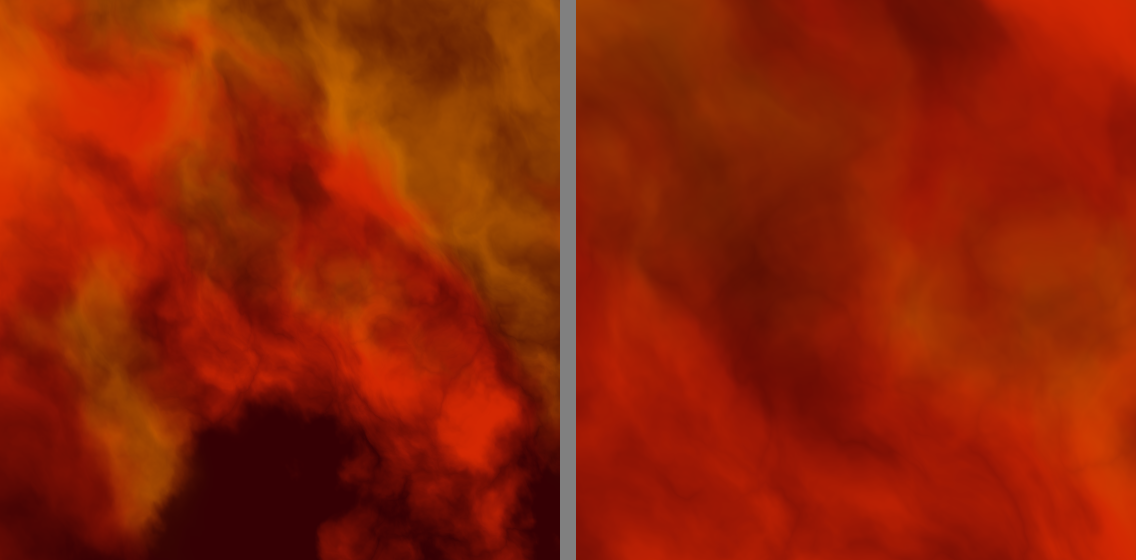
Left, the full canvas; right, a detail of the centre.
Give the GLSL for this texture, as a Shadertoy shader.

```glsl
// Draws billowing fiery smoke: scarlet and ochre clouds drifting over a dark maroon hollow.

// Red smoke, dark to bright
const vec3 ABYSS   = vec3(0.21, 0.00, 0.015);
const vec3 MAROON  = vec3(0.40, 0.04, 0.015);
const vec3 CRIMSON = vec3(0.58, 0.08, 0.02);
const vec3 SCARLET = vec3(0.83, 0.155, 0.01);

// Ochre smoke, dark to bright
const vec3 UMBER = vec3(0.23, 0.04, 0.01);
const vec3 RUST  = vec3(0.41, 0.13, 0.01);
const vec3 OCHRE = vec3(0.56, 0.25, 0.01);
const vec3 AMBER = vec3(0.78, 0.40, 0.00);

const vec3 GLOW = vec3(0.95, 0.42, 0.00);

const vec2 DRIFT = vec2(0.42, -0.908);   // direction of the streaks
const vec2 SMOKE_SCALE = vec2(5.6, 3.6); // frequency across and along the drift
const float WARP = 0.20;                 // bending of the large shapes
const float SWIRL = 0.75;                // folding of the smoke itself
const float CONTRAST = 0.85;             // light and dark within the smoke
const float CREASE = 0.18;               // depth of the thin folds
const float BILLOW_SCALE = 8.0;          // frequency of the round puffs
const float BILLOW = 0.75;               // depth of the round puffs
const int OCTAVES = 6;

vec2 hash22(vec2 p) {
    vec3 q = fract(p.xyx * vec3(0.1031, 0.1030, 0.0973));
    q += dot(q, q.yzx + 33.33);
    return fract((q.xx + q.yz) * q.zy);
}

// Gradient noise, about -0.7 to 0.7
float noise(vec2 p) {
    vec2 i = floor(p), f = p - i;
    vec2 u = f * f * f * (f * (f * 6.0 - 15.0) + 10.0);
    vec4 g;
    for (int k = 0; k < 4; k++) {
        vec2 o = vec2(k & 1, k >> 1);
        g[k] = dot(hash22(i + o + 50.0) * 2.0 - 1.0, f - o);
    }
    return mix(mix(g.x, g.y, u.x), mix(g.z, g.w, u.x), u.y);
}

float fbm(vec2 p) {
    const mat2 turn = mat2(1.62, 1.22, -1.22, 1.62);
    float sum = 0.0, amp = 0.65;
    for (int k = 0; k < OCTAVES; k++) {
        sum += amp * noise(p);
        p = turn * p + 7.3;
        amp *= 0.46;
    }
    return sum;
}

// Soft elliptical spot
float spot(vec2 p, vec2 center, vec2 radius) {
    vec2 d = (p - center) / radius;
    return exp(-dot(d, d));
}

float segmentDistance(vec2 p, vec2 a, vec2 b) {
    vec2 d = b - a;
    return length(p - a - d * clamp(dot(p - a, d) / dot(d, d), 0.0, 1.0));
}

vec3 ramp(float t, vec3 a, vec3 b, vec3 c, vec3 d) {
    vec3 col = mix(a, b, smoothstep(0.02, 0.36, t));
    col = mix(col, c, smoothstep(0.26, 0.62, t));
    return mix(col, d, smoothstep(0.48, 0.98, t));
}

void mainImage(out vec4 fragColor, in vec2 fragCoord) {
    vec2 p = fragCoord / iResolution.xy;

    // Smoke coordinates, stretched along the drift and folded by noise
    vec2 q = vec2(dot(p, vec2(-DRIFT.y, DRIFT.x)), dot(p, DRIFT)) * SMOKE_SCALE;
    vec2 bend = vec2(fbm(q + 3.1), fbm(q + vec2(17.4, 9.2)));
    vec2 folded = q + SWIRL * bend;
    float smoke = fbm(folded + 21.7);
    float tint = fbm(folded * 0.75 + 41.3);
    float crease = 0.16 - abs(noise(folded * 2.2 + 11.0));
    float billow = abs(fbm(p * BILLOW_SCALE + 1.2 * bend + 5.7)) - 0.14;
    vec2 w = p + WARP * bend;

    // Large shapes
    float hollow = smoothstep(1.0, 0.72, length((w - vec2(0.45, 0.08)) / vec2(0.16, 0.23)));
    float pit = spot(w, vec2(0.57, 0.16), vec2(0.09, 0.17));
    float plume = smoothstep(0.14, 0.0, segmentDistance(w, vec2(0.13, 0.42), vec2(0.29, 0.13)));
    float ember = spot(w, vec2(0.77, 0.22), vec2(0.19, 0.19));
    float column = spot(w, vec2(0.65, 0.68), vec2(0.11, 0.18));
    float corner = spot(w, vec2(1.01, 0.10), vec2(0.08, 0.16)) + 0.6 * spot(w, vec2(1.02, 0.44), vec2(0.15, 0.10));
    float shade = spot(w, vec2(0.72, 0.95), vec2(0.13, 0.08)) + 0.9 * spot(w, vec2(0.51, 0.72), vec2(0.06, 0.11))
                + 0.8 * spot(w, vec2(0.28, 0.40), vec2(0.09, 0.09)) + 0.5 * spot(w, vec2(0.26, 1.0), vec2(0.10, 0.12));
    float leftGlow = spot(w, vec2(-0.04, 0.84), vec2(0.13, 0.17));
    float calm = 1.0 - 0.85 * hollow - 0.6 * spot(p, vec2(0.0, 0.05), vec2(0.25, 0.25));

    // Brightness of the smoke
    float heat = 0.24 + 0.38 * smoothstep(0.0, 0.58, w.y);
    heat += 0.17 * smoothstep(0.65, 0.1, w.x) * smoothstep(0.2, 0.6, w.y);
    heat += 0.34 * ember + 0.24 * plume + 0.22 * column;
    heat -= 0.34 * hollow + 0.26 * pit + 0.42 * corner + 0.34 * shade;
    float puffs = smoothstep(0.7, 0.3, p.y) * smoothstep(0.15, 0.45, p.x) + 0.25;
    heat += calm * (CONTRAST * smoke + CREASE * crease + BILLOW * puffs * billow);

    // Share of ochre, growing toward the upper right
    float ochreField = 0.90 * w.y + 0.55 * w.x - 0.95 + 0.65 * tint;
    float ochre = smoothstep(-0.24, 0.14, ochreField);
    ochre = max(ochre, 0.9 * plume);

    vec3 red = ramp(heat, ABYSS, MAROON, CRIMSON, SCARLET);
    vec3 gold = ramp(heat, UMBER, RUST, OCHRE, AMBER);
    vec3 col = mix(red, gold, ochre);
    col = mix(col, GLOW, 0.75 * leftGlow);

    fragColor = vec4(clamp(col, 0.0, 1.0), 1.0);
}
```
